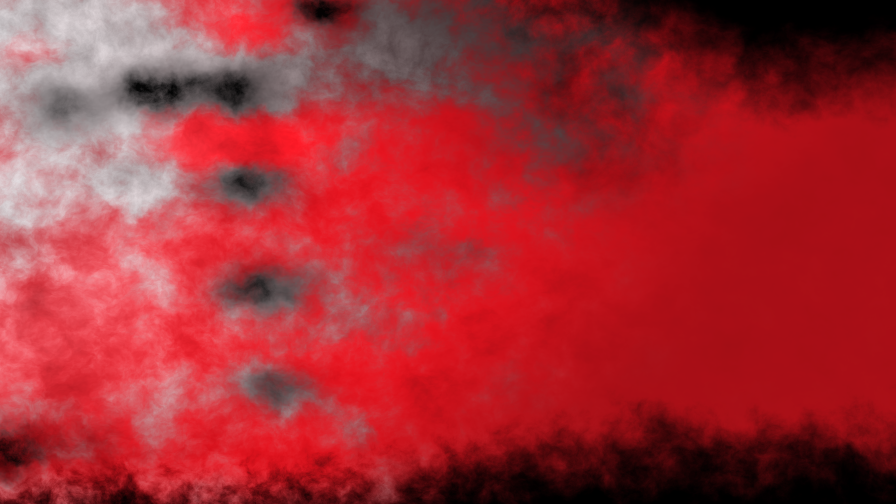
Give the GLSL for this background, as a Shadertoy shader.

```glsl
// Drifting red smoke with pale haze on the left, dark holes and black corners.

const vec3 BRIGHT_RED = vec3(0.99, 0.075, 0.125);
const vec3 DEEP_RED   = vec3(0.66, 0.055, 0.085);
const vec3 PALE_PINK  = vec3(0.98, 0.680, 0.720);
const vec3 COOL_GREY  = vec3(0.98, 1.000, 1.010);

// Unit gradient at a lattice point.
vec2 gradientAt(vec2 cell) {
    float angle = 6.2832 * fract(sin(dot(cell, vec2(127.1, 311.7))) * 43758.5);
    return vec2(cos(angle), sin(angle));
}

float gradientNoise(vec2 p) {
    vec2 cell = floor(p), f = fract(p);
    vec2 blend = f * f * f * (f * (f * 6.0 - 15.0) + 10.0);
    vec2 right = vec2(1.0, 0.0), up = vec2(0.0, 1.0);
    float a = dot(gradientAt(cell), f);
    float b = dot(gradientAt(cell + right), f - right);
    float c = dot(gradientAt(cell + up), f - up);
    float d = dot(gradientAt(cell + 1.0), f - 1.0);
    return mix(mix(a, b, blend.x), mix(c, d, blend.x), blend.y);
}

float fbm(vec2 p) {
    float sum = 0.0, amplitude = 0.6;
    for (int i = 0; i < 6; i++) {
        sum += amplitude * gradientNoise(p);
        p = mat2(1.6, 1.2, -1.2, 1.6) * p + 7.3;
        amplitude *= 0.62;
    }
    return sum;
}

// Soft elliptical spot.
float spot(vec2 p, vec2 center, vec2 radius) {
    vec2 d = (p - center) / radius;
    return exp(-dot(d, d));
}

// Places where the red thins out and grey haze shows through.
float hazeOpening(vec2 p) {
    float open = 0.24 - 0.22 * smoothstep(0.5, 1.3, p.x - 0.3 * p.y);
    open += 0.8 * spot(p, vec2(0.12, 0.97), vec2(0.22, 0.12));
    open += 0.8 * spot(p, vec2(0.33, 0.84), vec2(0.32, 0.08));
    open += 0.6 * spot(p, vec2(0.10, 0.77), vec2(0.16, 0.10));
    open += 0.6 * spot(p, vec2(0.24, 0.64), vec2(0.13, 0.08));
    open += 0.5 * spot(p, vec2(0.03, 0.54), vec2(0.10, 0.10));
    open += 0.6 * spot(p, vec2(0.73, 0.93), vec2(0.18, 0.13));
    open += 0.4 * spot(p, vec2(1.10, 0.82), vec2(0.28, 0.20));
    open += 0.25 * spot(p, vec2(0.86, 0.49), vec2(0.16, 0.06));
    open -= 0.5 * spot(p, vec2(0.50, 0.93), vec2(0.11, 0.06));
    open -= 0.5 * spot(p, vec2(0.46, 0.73), vec2(0.18, 0.06));
    open -= 0.6 * spot(p, vec2(0.07, 0.89), vec2(0.08, 0.05));
    return open;
}

// x: grey ring, y: dark core, for a column of evenly spaced holes.
vec2 holeColumn(vec2 p) {
    vec2 holes = vec2(0.0);
    for (int i = 0; i < 4; i++) {
        float k = float(i);
        vec2 center = vec2(0.46 + 0.03 * k, 0.825 - 0.20 * k);
        holes.x += (0.85 - 0.11 * k) * spot(p, center, vec2(0.10, 0.055));
        holes.y += (0.75 - 0.11 * k) * spot(p, center, vec2(0.075, 0.04));
    }
    return holes;
}

void mainImage(out vec4 fragColor, in vec2 fragCoord) {
    vec2 p = fragCoord / iResolution.y;
    p.x *= 1.7778 * iResolution.y / iResolution.x;

    // Turbulence bends every soft shape.
    vec2 warp = vec2(fbm(p * 5.0), fbm(p * 5.0 + 19.0));
    vec2 q = p + 0.05 * warp;
    float cloud = fbm(p * vec2(5.0, 7.0) + 0.25 * warp + 3.0);
    float wisps = fbm(p * 14.0 + 0.3 * warp + 31.0);
    float calm = smoothstep(0.65, 1.25, p.x - 0.5 * p.y);
    float turbulence = mix(1.0, 0.15, calm);

    // Red body, dimming to the lower right and paling to the left.
    vec3 red = mix(BRIGHT_RED, DEEP_RED, smoothstep(0.35, 1.1, q.x - 0.9 * q.y));
    float pale = exp(-pow(q.x / 0.36, 2.0)) * smoothstep(0.05, 0.45, q.y);
    red = mix(red, PALE_PINK, pale * clamp(0.55 + 0.5 * cloud, 0.0, 1.0));
    red *= 1.0 + turbulence * (0.35 * min(cloud, 0.1) + 0.15 * wisps);

    // Grey haze, lighter toward the left edge.
    float greyLevel = mix(0.75, 0.27, smoothstep(0.1, 1.0, p.x));
    vec3 grey = COOL_GREY * (greyLevel + 0.15 * cloud + 0.25 * wisps);
    vec2 holes = holeColumn(q);
    float open = hazeOpening(q) + holes.x + turbulence * (0.75 * cloud + 0.40 * wisps);
    vec3 color = mix(red, grey, 0.92 * smoothstep(0.0, 1.0, open));

    // Dark cores and dusky patches.
    float dark = holes.y;
    dark += 0.9 * spot(q, vec2(0.31, 0.83), vec2(0.065, 0.05));
    dark += 0.4 * spot(q, vec2(0.14, 0.78), vec2(0.08, 0.05));
    dark += 0.7 * spot(q, vec2(0.64, 0.99), vec2(0.06, 0.04));
    dark += 0.6 * spot(q, vec2(0.00, 0.10), vec2(0.07, 0.05));
    dark += 0.35 * spot(q, vec2(1.20, 0.80), vec2(0.22, 0.20));
    dark += 0.40 * spot(q, vec2(1.05, 1.00), vec2(0.30, 0.10));
    dark += 0.25 * spot(q, vec2(0.10, 0.12), vec2(0.28, 0.10));
    color *= 1.0 - clamp(dark * (1.0 + 1.2 * wisps - 0.4 * cloud), 0.0, 0.97);

    // Ragged black borders above right and below.
    float topEdge = 0.90 + pow(p.x - 1.62, 2.0);
    float topFade = 1.0 - smoothstep(-0.17, 0.04, p.y - topEdge + 0.08 * cloud + 0.05 * wisps);
    float floorEdge = -0.01 + 0.06 * smoothstep(0.6, 1.4, p.x);
    float floorWidth = mix(0.09, 0.17, smoothstep(0.5, 1.2, p.x));
    float floorFade = smoothstep(-0.05, floorWidth, p.y - floorEdge + 0.08 * cloud + 0.09 * wisps);
    color *= topFade * floorFade;

    fragColor = vec4(clamp(color, 0.0, 1.0), 1.0);
}
```
